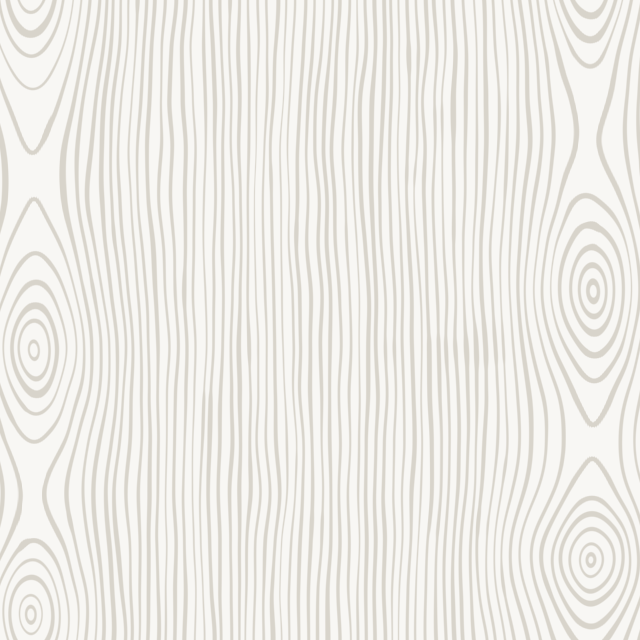
A Shadertoy shader for this texture:

```glsl
#define PAPER vec3(0.972, 0.967, 0.957)
#define INK vec3(0.848, 0.832, 0.795)
#define LINES 72.0          // grain lines across the canvas
#define KNOT_RINGS 6.0      // closed rings around each knot
#define LEFT_AXIS 0.0475    // knot columns
#define RIGHT_AXIS 0.9225
#define THIN 0.05           // half widths, in line spacings
#define THICK 0.25
#define SOFTNESS 0.0014     // edge blur, in canvas units

float hash(vec2 p) {
    vec3 q = fract(p.xyx * vec3(0.1031, 0.1030, 0.0973));
    q += dot(q, q.yzx + 33.33);
    return fract((q.x + q.y) * q.z);
}

float noise(vec2 p) {
    vec2 cell = floor(p), f = fract(p);
    f = f * f * (3.0 - 2.0 * f);
    return mix(mix(hash(cell), hash(cell + vec2(1, 0)), f.x),
               mix(hash(cell + vec2(0, 1)), hash(cell + vec2(1, 1)), f.x), f.y);
}

// Ring number around a column of knots; far away it is plain distance
float ringPhase(float dx, float y, vec3 centers, vec3 radii) {
    vec3 d = (y - centers) / radii;
    vec3 away = 1.0 - exp(-d * d);
    float pinch = KNOT_RINGS * KNOT_RINGS * away.x * away.y * away.z;
    pinch *= 1.0 - smoothstep(0.08, 0.36, abs(dx));
    return sqrt(LINES * LINES * dx * dx + pinch);
}

float grainPhase(vec2 p) {
    // Hand-drawn wobble, long waves then short bends
    p.x += 0.014 * (noise(p * vec2(9, 4) + 7.0) - 0.5);
    p.x += 0.006 * (noise(p * vec2(30, 13) + 41.0) - 0.5);
    p.y += 0.020 * (noise(p * vec2(16, 5) + 83.0) - 0.5);

    if (p.x < 0.5 * (LEFT_AXIS + RIGHT_AXIS))
        return ringPhase(p.x - LEFT_AXIS, p.y, vec3(0.03, 0.45, 1.03), vec3(0.13, 0.16, 0.18));
    return LINES * (RIGHT_AXIS - LEFT_AXIS)
         - ringPhase(p.x - RIGHT_AXIS, p.y, vec3(0.13, 0.55, 1.06), vec3(0.11, 0.16, 0.17));
}

void mainImage(out vec4 fragColor, in vec2 fragCoord) {
    vec2 p = fragCoord / iResolution.y;
    float phase = grainPhase(p);
    float slope = length(vec2(dFdx(phase), dFdy(phase))) * iResolution.y / LINES;

    // Each line drifts and swells on its own
    float id = floor(phase) + 100.0;
    float drift = 0.32 * (noise(vec2(id, p.y * 6.0 + 20.0)) - 0.5);
    float swell = 0.55 * hash(vec2(id, 5.0)) + 0.45 * noise(vec2(id, p.y * 7.0 + 60.0));
    float spot = smoothstep(0.78, 0.98, noise(p * vec2(28, 11) + 13.0));
    float halfWidth = min(mix(THIN, THICK, swell) + 0.08 * spot, 0.3);

    // Keep lines slender where the rings spread out
    halfWidth *= clamp(2.0 * slope, 0.1, 1.0);
    float blur = LINES * max(SOFTNESS, 0.7 / iResolution.y) * max(slope, 0.05);

    float dist = abs(fract(phase) - 0.5 - drift) - halfWidth;
    float ink = 1.0 - smoothstep(-blur, blur, dist);
    fragColor = vec4(mix(PAPER, INK, ink), 1.0);
}
```
